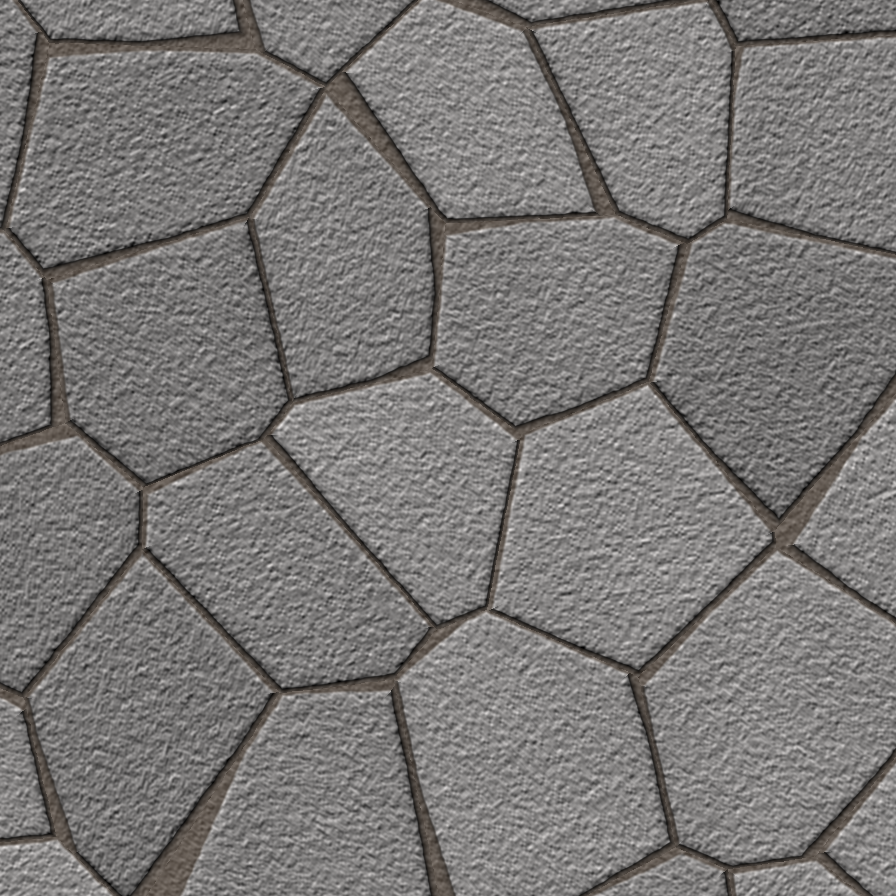
Write a three.js fragment shader that draws this texture.

```glsl
varying vec2 vUv;

const float STONES_ACROSS = 4.0;
const float JITTER = 0.82;
const vec2 LIGHT = vec2(-0.34, 0.94);
const vec3 STONE_TINT = vec3(1.0, 0.986, 0.98);
const vec3 MORTAR = vec3(0.40, 0.365, 0.335);

struct Stone {
  vec2 id;       // grid cell that owns the stone
  float inset;   // canvas distance inside its rim, negative in the joint
  vec2 outward;  // direction of the nearest rim
};

vec2 hash2(vec2 p) {
  vec3 q = fract(p.xyx * vec3(0.1031, 0.1030, 0.0973));
  q += dot(q, q.yzx + 33.33);
  return fract((q.xx + q.yz) * q.zy);
}

float hash1(vec2 p) {
  return hash2(p).x;
}

float noise(vec2 p) {
  vec2 i = floor(p);
  vec2 f = fract(p);
  f = f * f * (3.0 - 2.0 * f);
  float low = mix(hash1(i), hash1(i + vec2(1.0, 0.0)), f.x);
  float high = mix(hash1(i + vec2(0.0, 1.0)), hash1(i + vec2(1.0, 1.0)), f.x);
  return mix(low, high, f.y);
}

vec2 rotate(vec2 p, float angle) {
  float c = cos(angle);
  float s = sin(angle);
  return vec2(c * p.x - s * p.y, s * p.x + c * p.y);
}

// Jittered seed point, with alternate rows staggered
vec2 seedPoint(vec2 cell) {
  vec2 stagger = vec2(0.5 * mod(cell.y, 2.0), 0.0);
  return cell + 0.5 + stagger + JITTER * (hash2(cell + 17.0) - 0.5);
}

// Voronoi stones whose sides tilt a little, leaving wedge-shaped joints
Stone findStone(vec2 canvas, float scale) {
  vec2 p = canvas * scale;
  vec2 base = floor(p);
  Stone stone = Stone(base, 10.0, vec2(0.0, 1.0));
  float nearest = 100.0;
  for (int y = -2; y <= 2; y++) {
    for (int x = -2; x <= 2; x++) {
      vec2 cell = base + vec2(float(x), float(y));
      vec2 d = seedPoint(cell) - p;
      if (dot(d, d) < nearest) {
        nearest = dot(d, d);
        stone.id = cell;
      }
    }
  }
  vec2 own = seedPoint(stone.id);
  for (int y = -2; y <= 2; y++) {
    for (int x = -2; x <= 2; x++) {
      if (x == 0 && y == 0) continue;
      vec2 cell = stone.id + vec2(float(x), float(y));
      vec2 other = seedPoint(cell);
      vec2 toRim = 0.5 * (own + other) - p;
      vec2 normal = normalize(other - own);
      vec2 random = hash2(stone.id * 7.0 + cell * 3.0 + 5.0);
      float lean = 2.0 * random.x - 1.0;
      vec2 tilted = rotate(normal, 0.17 * lean * lean * lean);
      float gap = mix(0.0024, 0.0058, random.y);
      float straightSide = dot(toRim, normal) / scale - gap;
      float tiltedSide = dot(toRim, tilted) / scale - gap;
      float inset = min(straightSide, tiltedSide);
      if (inset < stone.inset) {
        stone.inset = inset;
        stone.outward = normal;
      }
    }
  }
  return stone;
}

// Rough surface height, stretched slightly along a direction
float roughness(vec2 p, float angle) {
  vec2 q = rotate(p, angle) * vec2(1.0, 1.12);
  return noise(q * 155.0) + 0.75 * noise(q * 290.0 + 31.0);
}

float emboss(vec2 p, float angle, float reach) {
  return roughness(p - LIGHT * reach, angle) - roughness(p + LIGHT * reach, angle);
}

void main() {
  // Faintly ragged outlines
  vec2 ragged = vec2(noise(vUv * 110.0), noise(vUv * 110.0 + 50.0)) - 0.5;
  Stone stone = findStone(vUv + 0.0014 * ragged, STONES_ACROSS);
  float facing = dot(stone.outward, LIGHT);
  float lit = smoothstep(-0.2, 0.5, facing);
  float grain = emboss(vUv, 6.2832 * hash1(stone.id + 3.0), 0.0015);

  // Stone face with a bright upper rim and a dark lower rim
  float tone = mix(0.452, 0.54, hash1(stone.id + 41.0));
  tone += 0.03 * (noise(vUv * 14.0) - 0.5) + 0.31 * grain;
  float rim = exp(-max(stone.inset, 0.0) / 0.0032);
  tone += rim * mix(-0.27, 0.22, lit);
  vec3 face = tone * STONE_TINT;

  // Mortar, nearly black beneath the lower rim
  float depth = exp(min(stone.inset, 0.0) / 0.0034);
  float shadow = mix(0.86, 0.12, lit) * depth;
  vec3 joint = (MORTAR + 0.16 * grain) * (1.0 - shadow);

  // Lit rims slope softly into the joint
  float slope = mix(0.0011, 0.0022, lit);
  float cover = smoothstep(-slope, slope, stone.inset);
  gl_FragColor = vec4(clamp(mix(joint, face, cover), 0.0, 1.0), 1.0);
}
```
